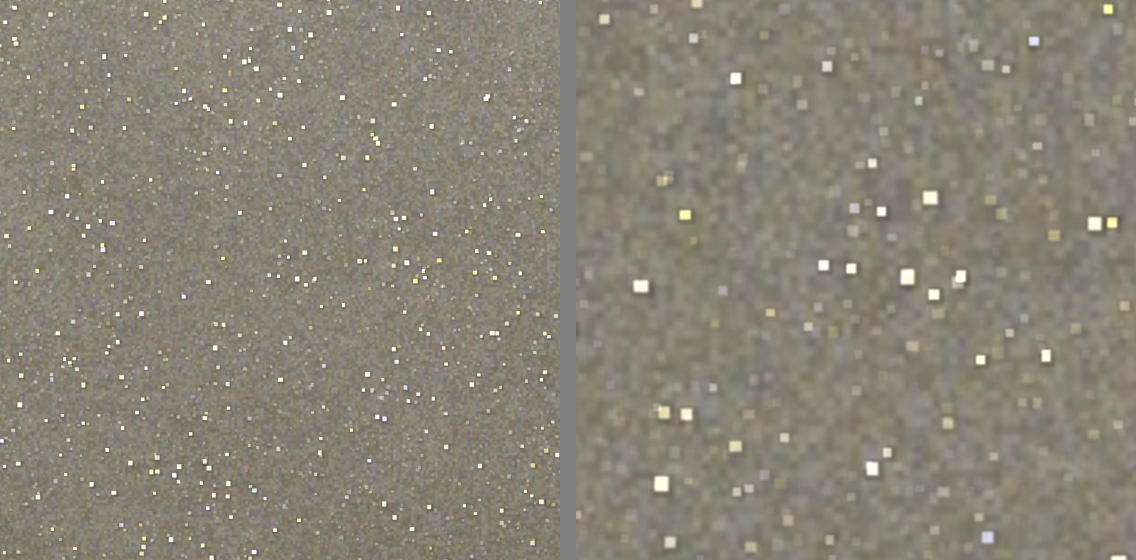
Left, the full canvas; right, a detail of the centre.
Give the GLSL for this texture, as a Shadertoy shader.

```glsl
const vec3 BASE_LOW = vec3(0.508, 0.483, 0.430);
const vec3 BASE_HIGH = vec3(0.548, 0.528, 0.480);
const vec3 WARM_WHITE = vec3(1.0, 0.97, 0.88);
const vec3 GOLD = vec3(1.0, 0.93, 0.35);
const vec3 VIOLET = vec3(0.85, 0.85, 1.25);

// Integer hash: three random values in 0..1 per cell and seed
vec3 hash3(vec2 cell, float seed) {
    uvec3 v = uvec3(ivec3(vec3(cell, seed) + 1000.0));
    v = v * 1664525u + 1013904223u;
    v.x += v.y * v.z; v.y += v.z * v.x; v.z += v.x * v.y;
    v ^= v >> 16u;
    v.x += v.y * v.z; v.y += v.z * v.x; v.z += v.x * v.y;
    return vec3(v >> 8u) / 16777216.0;
}

// Smooth noise in three channels, centred on zero
vec3 noise3(vec2 p, float seed) {
    vec2 cell = floor(p);
    vec2 f = smoothstep(0.0, 1.0, p - cell);
    vec3 low = mix(hash3(cell, seed), hash3(cell + vec2(1, 0), seed), f.x);
    vec3 high = mix(hash3(cell + vec2(0, 1), seed), hash3(cell + vec2(1, 1), seed), f.x);
    return mix(low, high, f.y) - 0.5;
}

// Soft-edged box mask
float softBox(vec2 p, vec2 halfSize, float blur) {
    vec2 edge = 1.0 - smoothstep(halfSize - blur, halfSize + blur, abs(p));
    return edge.x * edge.y;
}

vec3 glintTint(float pick) {
    vec3 tint = mix(WARM_WHITE, GOLD, smoothstep(0.72, 1.0, pick));
    return mix(VIOLET, tint, smoothstep(0.05, 0.2, pick));
}

// Scattered flakes: many dull, few brilliant, each with a faint dark rim
vec3 glints(vec2 uv, float density, float amount, float seed) {
    vec2 p = uv * density;
    vec2 home = floor(p);
    vec3 light = vec3(0.0);
    for (int y = -1; y <= 1; y++) {
        for (int x = -1; x <= 1; x++) {
            vec2 cell = home + vec2(x, y);
            vec3 place = hash3(cell, seed);
            vec3 look = hash3(cell, seed + 1.0);
            float strength = min(amount / max(look.x, 0.001), 0.55);
            vec2 halfSize = mix(vec2(0.25), vec2(0.37), look.yz);
            halfSize += 0.08 * smoothstep(0.2, 0.5, strength);
            vec2 offset = p - cell - place.xy;
            float core = softBox(offset, halfSize, 0.15);
            float rim = softBox(offset - vec2(0.12, -0.12), halfSize + 0.25, 0.2);
            light += strength * (core * glintTint(place.z) - 0.16 * rim * (1.0 - core));
        }
    }
    return light;
}

void mainImage(out vec4 fragColor, in vec2 fragCoord) {
    vec2 uv = fragCoord / iResolution.y;

    // Dull metallic ground, slightly lighter toward the top
    vec3 color = mix(BASE_LOW, BASE_HIGH, uv.y);

    // Fine grain and broad mottling
    color += 0.11 * noise3(uv * 190.0, 1.0).x;
    color += 0.035 * noise3(uv * 65.0, 2.0).x;
    color += 0.02 * noise3(uv * 5.0, 3.0).x;

    // Blotchy colour shifts, stretched vertically
    vec3 chroma = noise3(uv * vec2(110.0, 48.0), 4.0);
    color += chroma.x * vec3(0.018, 0.004, -0.065);
    color += chroma.y * vec3(0.025, -0.018, 0.012);

    // Two overlapping sheets of flakes
    color += glints(uv, 100.0, 0.0045, 10.0);
    color += glints(uv + 0.37, 128.0, 0.0035, 20.0);

    fragColor = vec4(clamp(color, 0.0, 1.0), 1.0);
}
```
